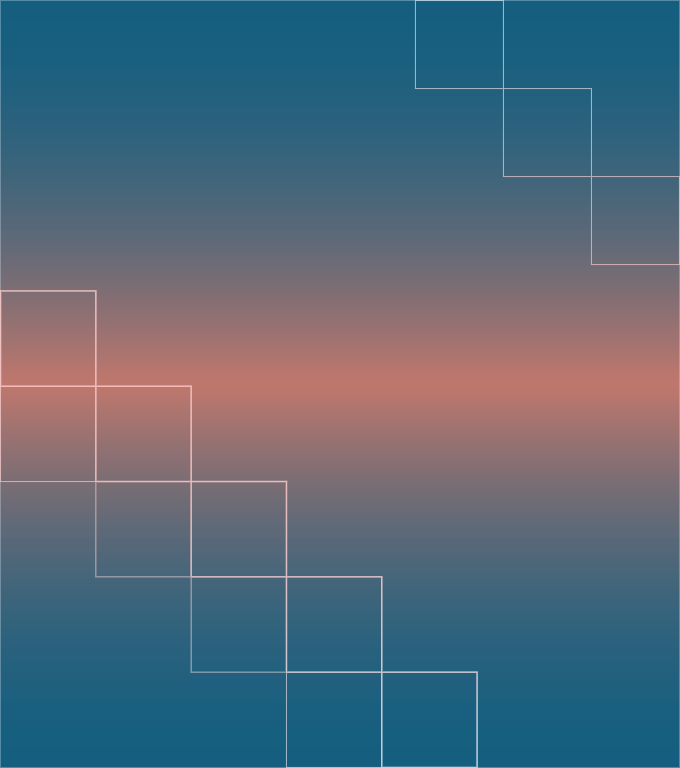
Write a WebGL 1 fragment shader that draws this background.

```glsl
precision highp float;
// Dusk gradient with a glowing horizon band and two staircases of outlined squares.

uniform vec2 u_resolution;

const vec3 DEEP_TEAL = vec3(0.08, 0.37, 0.50);
const vec3 CORAL = vec3(0.765, 0.47, 0.425);
const vec3 PALE_BLUE = vec3(0.80, 0.87, 0.92);
const vec3 PALE_PINK = vec3(0.96, 0.77, 0.77);

const float THIN = 0.0013;
const float BOLD = 0.0020;
const float INSET = 0.0007;

// Coral band at mid height, falling off to teal at both ends.
vec3 horizonGradient(float height) {
  float offset = 2.0 * height - 1.0;
  float away = min(sqrt(offset * offset + 0.0003), 1.0);
  return mix(DEEP_TEAL, CORAL, pow(1.0 - away, 1.8));
}

// Share of a pixel covered by a stroke centred on distance zero.
float stroke(float dist, float width, float pixel) {
  float inner = max(-0.5 * width, dist - 0.5 * pixel);
  float outer = min(0.5 * width, dist + 0.5 * pixel);
  return clamp((outer - inner) / pixel, 0.0, 1.0);
}

float boxDistance(vec2 p, vec2 corner, vec2 size) {
  vec2 q = abs(p - corner - 0.5 * size) - 0.5 * size;
  return max(q.x, q.y);
}

// Outlined squares stepping down to the right from the first lower-left corner.
float staircase(vec2 p, vec2 first, float side, float count, float width, float pixel) {
  float cover = 0.0;
  for (int i = 0; i < 5; i++) {
    float k = float(i);
    if (k >= count) break;
    float dist = boxDistance(p, first + side * vec2(k, -k), vec2(side));
    cover = max(cover, stroke(dist, width, pixel));
  }
  return cover;
}

void main() {
  float pixel = 1.0 / u_resolution.y;
  vec2 p = gl_FragCoord.xy * pixel;
  float aspect = u_resolution.x * pixel;
  vec3 color = horizonGradient(p.y);

  // Faint frame around the canvas
  float frame = stroke(boxDistance(p, vec2(0.0), vec2(aspect, 1.0)), THIN, pixel);
  color = mix(color, PALE_BLUE, 0.7 * frame);

  // Upper right staircase, hanging from the top edge
  float side = 0.1146;
  vec2 start = vec2(aspect - INSET - 3.0 * side, 1.0 - INSET - side);
  float upper = staircase(p, start, side, 3.0, THIN, pixel);
  vec3 upperTint = mix(PALE_PINK, PALE_BLUE, smoothstep(0.65, 1.0, p.y));
  color = mix(color, upperTint, 0.75 * upper);

  // Lower left pair of staircases sharing one grid
  side = 0.1241;
  vec2 base = vec2(INSET);
  float bold = staircase(p, base + vec2(0.0, 4.0 * side), side, 5.0, BOLD, pixel);
  float fine = staircase(p, base + vec2(0.0, 3.0 * side), side, 4.0, THIN, pixel);
  vec3 lowerTint = mix(PALE_BLUE, PALE_PINK, smoothstep(-0.15, 0.4, p.y));
  color = mix(color, lowerTint, max(0.9 * bold, 0.75 * fine));

  gl_FragColor = vec4(color, 1.0);
}
```
